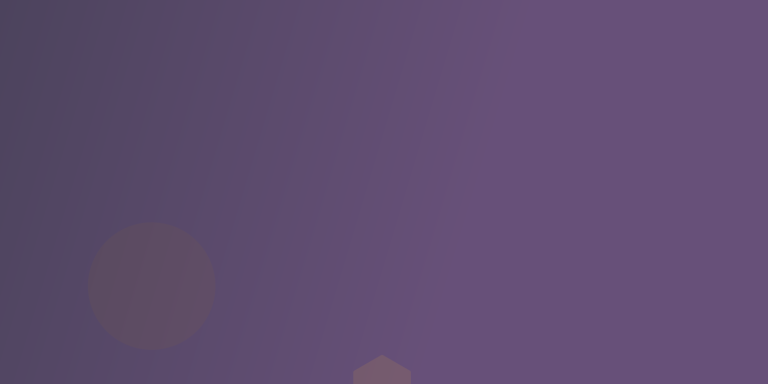
A Shadertoy shader for this background:

```glsl
// A calm dusk backdrop: a tilted linear gradient from slate to violet,
// with a faint warm disc at lower left and a warm hexagon cut by the bottom edge.
// All lengths are in canvas heights; shapes are blended by distance functions.

#define GRADIENT_TILT 0.30
#define GRADIENT_START -0.30
#define GRADIENT_END 1.10
#define DISC_CENTER vec2(0.395, 0.255)
#define DISC_RADIUS 0.166
#define DISC_OPACITY 0.10
#define HEX_CENTER vec2(0.995, -0.010)
#define HEX_APOTHEM 0.075
#define HEX_ROUNDING 0.006
#define HEX_OPACITY 0.25

const vec3 SLATE = vec3(0.298, 0.263, 0.364);
const vec3 VIOLET = vec3(0.405, 0.315, 0.474);
const vec3 AMBER = vec3(0.550, 0.400, 0.180);
const vec3 SAND = vec3(0.647, 0.490, 0.333);

float discDistance(vec2 p, float radius) {
    return length(p) - radius;
}

// Hexagon with a vertex at the top and vertical left and right sides.
float hexagonDistance(vec2 p, float apothem) {
    const vec3 fold = vec3(-0.866025, 0.5, 0.577350);
    p = abs(p.yx);
    p -= 2.0 * min(dot(fold.xy, p), 0.0) * fold.xy;
    p -= vec2(clamp(p.x, -fold.z * apothem, fold.z * apothem), apothem);
    return length(p) * sign(p.y);
}

// Coverage of a shape, softened over about one pixel.
float coverage(float distanceToEdge, float pixel) {
    return 1.0 - smoothstep(-0.75 * pixel, 0.75 * pixel, distanceToEdge);
}

void mainImage(out vec4 fragColor, in vec2 fragCoord) {
    float pixel = 1.0 / iResolution.y;
    vec2 p = fragCoord * pixel;

    // Tilted background gradient
    float along = p.x - GRADIENT_TILT * p.y;
    float blend = (along - GRADIENT_START) / (GRADIENT_END - GRADIENT_START);
    vec3 color = mix(SLATE, VIOLET, clamp(blend, 0.0, 1.0));

    // Faint warm disc
    float disc = discDistance(p - DISC_CENTER, DISC_RADIUS);
    color = mix(color, AMBER, DISC_OPACITY * coverage(disc, pixel));

    // Slightly rounded hexagon at the bottom edge
    float hexagon = hexagonDistance(p - HEX_CENTER, HEX_APOTHEM - HEX_ROUNDING) - HEX_ROUNDING;
    color = mix(color, SAND, HEX_OPACITY * coverage(hexagon, pixel));

    fragColor = vec4(color, 1.0);
}
```
